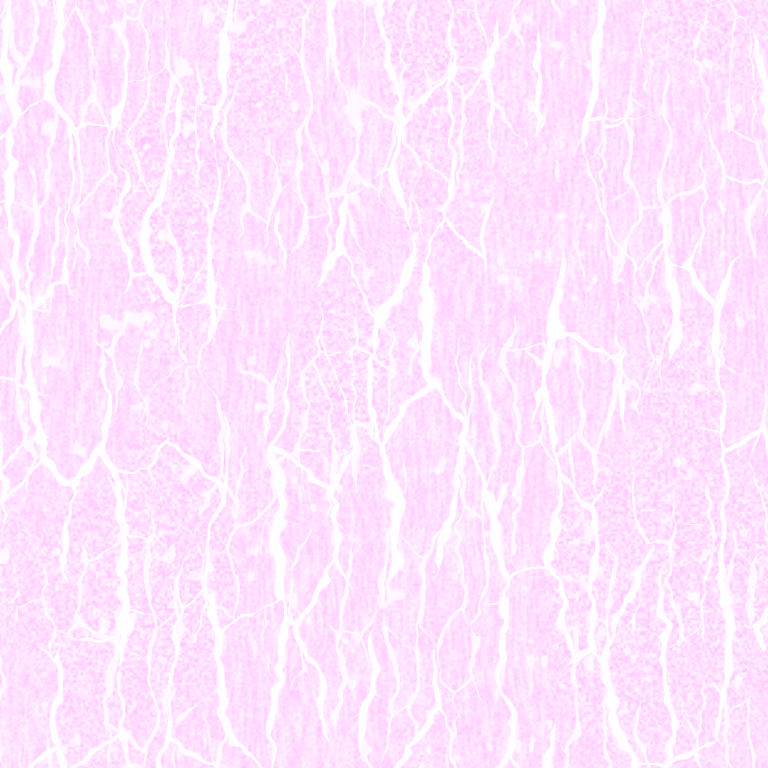
Reproduce this texture procedurally as a WebGL 1 fragment shader.

```glsl
precision highp float;
// Pale pink bark: white, ragged, mostly upright cracks over a finely grained skin.
// Cracks are borders of tall stretched Voronoi cells with a width per border;
// the skin mixes isotropic grain with upright fibres, plus small white flecks.

uniform vec2 u_resolution;

const vec3 DEEP_PINK = vec3(1.0, 0.79, 1.0);
const vec3 WHITE = vec3(1.0, 0.995, 1.0);

float hash(vec2 p) {
  vec3 q = fract(p.xyx * 0.1031);
  q += dot(q, q.yzx + 33.33);
  return fract((q.x + q.y) * q.z);
}

vec2 hash2(vec2 p) {
  return vec2(hash(p), hash(p + 57.3));
}

float noise(vec2 p) {
  vec2 cell = floor(p);
  vec2 f = fract(p);
  f = f * f * (3.0 - 2.0 * f);
  float low = mix(hash(cell), hash(cell + vec2(1.0, 0.0)), f.x);
  float high = mix(hash(cell + vec2(0.0, 1.0)), hash(cell + 1.0), f.x);
  return mix(low, high, f.y);
}

// Bends straight borders at a coarse and a fine scale.
vec2 warp(vec2 p) {
  vec2 coarse = vec2(noise(p * 17.0 + 3.0), noise(p * 17.0 + 41.0)) - 0.5;
  vec2 fine = vec2(noise(p * 70.0 + 11.0), noise(p * 70.0 + 83.0)) - 0.5;
  return p + coarse * 0.022 + fine * 0.008;
}

// Crack coverage from 0 to 1; freq is cells per canvas, halfWidth in canvas units.
float cracks(vec2 p, vec2 freq, float halfWidth, float seed) {
  vec2 q = p * freq + seed;
  vec2 home = floor(q);
  vec2 nearest = vec2(0.0);
  vec2 nearestCell = home;
  float best = 100.0;
  for (int j = -1; j <= 1; j++) {
    for (int i = -1; i <= 1; i++) {
      vec2 cell = home + vec2(float(i), float(j));
      vec2 offset = cell + 0.1 + 0.8 * hash2(cell) - q;
      float d = dot(offset, offset);
      if (d < best) {
        best = d;
        nearest = offset;
        nearestCell = cell;
      }
    }
  }

  float ragged = 0.45 + 1.1 * noise(p * vec2(110.0, 75.0) + seed);
  float fade = smoothstep(0.2, 0.6, noise(p * vec2(15.0, 10.0) + seed));
  float coverage = 0.0;
  for (int j = -2; j <= 2; j++) {
    for (int i = -2; i <= 2; i++) {
      vec2 cell = nearestCell + vec2(float(i), float(j));
      vec2 offset = cell + 0.1 + 0.8 * hash2(cell) - q;
      vec2 across = offset - nearest;
      if (dot(across, across) > 0.0001) {
        // Scaling by freq turns the border distance into canvas units.
        vec2 slope = across * freq;
        float d = 0.5 * dot(offset + nearest, across) / length(slope);
        float upright = abs(slope.x) / length(slope);
        float size = 0.15 + 0.85 * hash(cell + nearestCell + seed);
        float w = halfWidth * size * mix(0.4, 1.0, upright * upright) * ragged * fade;
        float line = 1.0 - smoothstep(w * 0.6, w * 1.15 + 0.0012, d);
        coverage = max(coverage, line * smoothstep(0.0002, 0.0012, w));
      }
    }
  }
  return coverage;
}

// Skin tone from 0 to 1: speckle, giving way to upright fibres in patches.
float skin(vec2 p) {
  float grain = 0.6 * noise(p * 310.0) + 0.4 * noise(p * 205.0 + 19.0);
  vec2 bent = p + vec2(0.012 * noise(p * vec2(22.0, 16.0)), 0.0);
  float fibre = 0.6 * noise(bent * vec2(250.0, 42.0)) + 0.4 * noise(p * 290.0 + 7.0);
  float patchNoise = noise(p * vec2(9.0, 4.0) + 29.0);
  float tone = mix(grain, fibre, 0.75 * smoothstep(0.4, 0.75, patchNoise));
  return 0.42 + 1.15 * (tone - 0.5);
}

float flecks(vec2 p) {
  float blot = 0.6 * noise(p * vec2(52.0, 36.0) + 5.0) + 0.4 * noise(p * vec2(120.0, 85.0));
  return smoothstep(0.7, 0.86, blot);
}

void main() {
  vec2 p = gl_FragCoord.xy / u_resolution.y;
  vec2 bent = warp(p);

  float wide = cracks(bent, vec2(14.0, 4.8), 0.0075, 3.0);
  float thin = cracks(bent + 0.37, vec2(25.0, 9.0), 0.0035, 47.0);
  float opening = max(wide, max(0.85 * thin, 0.8 * flecks(p)));

  float tone = clamp(skin(p), 0.0, 1.0);
  gl_FragColor = vec4(mix(DEEP_PINK, WHITE, mix(tone, 1.0, opening)), 1.0);
}
```
